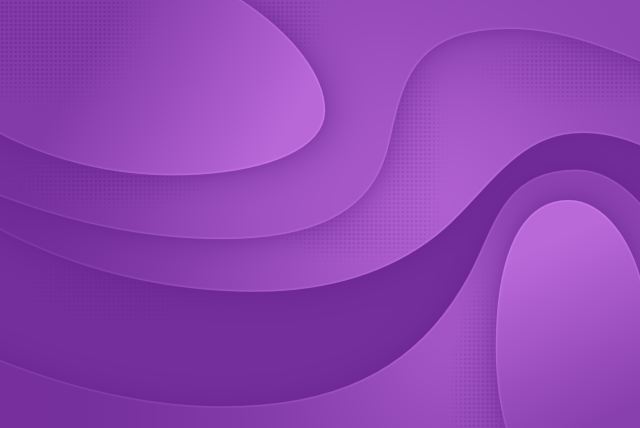
A Shadertoy shader for this background:

```glsl
// Layered purple paper waves with soft shadows, thin bright rims and halftone dots.
#define DEEP vec3(0.43, 0.16, 0.59)
#define GLOW vec3(0.74, 0.42, 0.86)
#define SHADOW_WIDTH 0.036
#define SHADOW_DEPTH 0.42
#define RIM_WIDTH 0.0022
#define RIM_LIGHT 0.17
#define DOT_CELL 0.0104
#define DOT_DEPTH 0.16
#define CURVE_STEPS 18

// Outlines: four joined cubic Bezier spans, in units of the canvas height.
const vec2 UPPER_WAVE[13] = vec2[13](
    vec2(-0.02, 0.549), vec2(0.166, 0.477), vec2(0.342, 0.441),
    vec2(0.518, 0.441), vec2(0.762, 0.441), vec2(0.875, 0.521),
    vec2(0.908, 0.658), vec2(0.941, 0.795), vec2(0.953, 0.932),
    vec2(1.191, 0.932), vec2(1.309, 0.932), vec2(1.416, 0.887), vec2(1.523, 0.846));
const vec2 MIDDLE_WAVE[13] = vec2[13](
    vec2(-0.02, 0.473), vec2(0.176, 0.365), vec2(0.391, 0.318),
    vec2(0.596, 0.318), vec2(0.791, 0.318), vec2(0.947, 0.377),
    vec2(1.055, 0.480), vec2(1.156, 0.578), vec2(1.221, 0.689),
    vec2(1.361, 0.689), vec2(1.416, 0.689), vec2(1.469, 0.674), vec2(1.523, 0.648));
const vec2 LOWER_WAVE[13] = vec2[13](
    vec2(-0.02, 0.168), vec2(0.156, 0.096), vec2(0.342, 0.051),
    vec2(0.518, 0.051), vec2(0.820, 0.051), vec2(0.986, 0.160),
    vec2(1.094, 0.355), vec2(1.156, 0.469), vec2(1.172, 0.604),
    vec2(1.348, 0.604), vec2(1.414, 0.604), vec2(1.475, 0.559), vec2(1.523, 0.492));
const vec2 TOP_LEAF[13] = vec2[13](
    vec2(0.35, 1.1), vec2(0.41, 1.085), vec2(0.47, 1.055),
    vec2(0.527, 1.023), vec2(0.664, 0.945), vec2(0.760, 0.834),
    vec2(0.760, 0.742), vec2(0.760, 0.639), vec2(0.586, 0.590),
    vec2(0.404, 0.590), vec2(0.244, 0.590), vec2(0.098, 0.633), vec2(-0.02, 0.697));
const vec2 CORNER_LEAF[13] = vec2[13](
    vec2(1.188, -0.025), vec2(1.168, 0.043), vec2(1.158, 0.111),
    vec2(1.158, 0.189), vec2(1.158, 0.414), vec2(1.221, 0.533),
    vec2(1.328, 0.533), vec2(1.422, 0.533), vec2(1.492, 0.414),
    vec2(1.508, 0.297), vec2(1.52, 0.24), vec2(1.53, 0.18), vec2(1.535, 0.1));

vec2 bezier(vec2 a, vec2 b, vec2 c, vec2 d, float t) {
    float s = 1.0 - t;
    return s * s * s * a + 3.0 * s * t * (s * b + t * c) + t * t * t * d;
}

// Signed distance, negative inside; side is +1 for a sheet below its outline, -1 above.
float sheet(vec2 p, vec2 c[13], float side) {
    float nearest = 1e3, inside = 1.0;
    vec2 a = c[0];
    for (int k = 0; k < 12; k += 3) {
        for (int i = 1; i <= CURVE_STEPS; i++) {
            vec2 b = bezier(c[k], c[k + 1], c[k + 2], c[k + 3], float(i) / float(CURVE_STEPS));
            vec2 e = b - a, q = p - a;
            vec2 gap = q - e * clamp(dot(q, e) / dot(e, e), 0.0, 1.0);
            nearest = min(nearest, dot(gap, gap));
            if ((a.x > p.x) != (b.x > p.x) && (e.y * q.x / e.x - q.y) * side > 0.0) inside = -inside;
            a = b;
        }
    }
    return inside * sqrt(nearest);
}

float glow(vec2 p, vec2 centre, vec2 radius) {
    vec2 q = (p - centre) / radius;
    return exp(-dot(q, q));
}

// Halftone darkening whose dots shrink as strength fades.
float dots(vec2 p, float strength) {
    float blur = 0.6 / (iResolution.y * DOT_CELL);
    float r = 0.36 * sqrt(min(strength, 1.0));
    float spot = 1.0 - smoothstep(r - blur, r + blur, length(fract(p / DOT_CELL) - 0.5));
    return DOT_DEPTH * spot * smoothstep(0.08, 0.6, strength);
}

// Lay a sheet over the tone below: cast shadow, body, bright rim.
void lay(inout float tone, float d, float body) {
    float pixel = 1.0 / iResolution.y;
    float shade = exp(-max(d, 0.0) / SHADOW_WIDTH);
    tone = tone * (1.0 - SHADOW_DEPTH * shade) - 0.06 * shade;
    float rim = (d + RIM_WIDTH) / max(RIM_WIDTH, pixel);
    tone = mix(tone, body + RIM_LIGHT * exp(-rim * rim), smoothstep(0.7, -0.7, d / pixel) );
}

void mainImage(out vec4 fragColor, in vec2 fragCoord) {
    vec2 p = fragCoord / iResolution.y;

    // Dark valley
    float tone = 0.10 - dots(p, 0.6 * glow(p, vec2(0.27, 0.33), vec2(0.28, 0.12))) * 0.4;

    // Lower right slope and its leaf
    float body = 0.10 + 0.30 * smoothstep(0.1, 1.0, p.x) + 0.30 * glow(p, vec2(1.1, 0.25), vec2(0.3));
    body -= dots(p, glow(p, vec2(1.14, 0.08), vec2(0.08, 0.24)));
    lay(tone, sheet(p, LOWER_WAVE, 1.0), body);
    body = clamp(1.158 + 1.45 * dot(p, vec2(-0.41, 0.91)), 0.35, 0.97);
    lay(tone, sheet(p, CORNER_LEAF, 1.0), body);

    // Middle ribbon, dotted beside the wave above it
    body = 0.07 + 0.34 * smoothstep(0.0, 0.7, p.x) + 0.42 * glow(p, vec2(1.0, 0.53), vec2(0.42, 0.36));
    float dotted = glow(p, vec2(0.96, 0.66), vec2(0.07, 0.18))
                 + glow(p, vec2(0.82, 0.46), vec2(0.16, 0.06))
                 + glow(p, vec2(1.38, 0.84), vec2(0.22, 0.08));
    lay(tone, sheet(p, MIDDLE_WAVE, -1.0), body - dots(p, dotted));

    // Upper wave
    body = 0.09 + 0.30 * smoothstep(0.0, 0.6, p.x) + 0.32 * glow(p, vec2(0.86, 0.58), vec2(0.5, 0.45));
    dotted = glow(p, vec2(0.66, 0.97), vec2(0.09, 0.1))
           + 0.6 * glow(p, vec2(0.27, 0.58), vec2(0.25, 0.08));
    lay(tone, sheet(p, UPPER_WAVE, -1.0), body - dots(p, dotted));

    // Top left leaf
    body = 0.28 + 1.4 * clamp(dot(p - vec2(0.2, 0.85), vec2(0.86, -0.5)), 0.0, 0.48);
    body -= dots(p, glow(p, vec2(0.08, 0.95), vec2(0.24, 0.18)));
    lay(tone, sheet(p, TOP_LEAF, -1.0), body);

    fragColor = vec4(mix(DEEP, GLOW, tone), 1.0);
}
```
